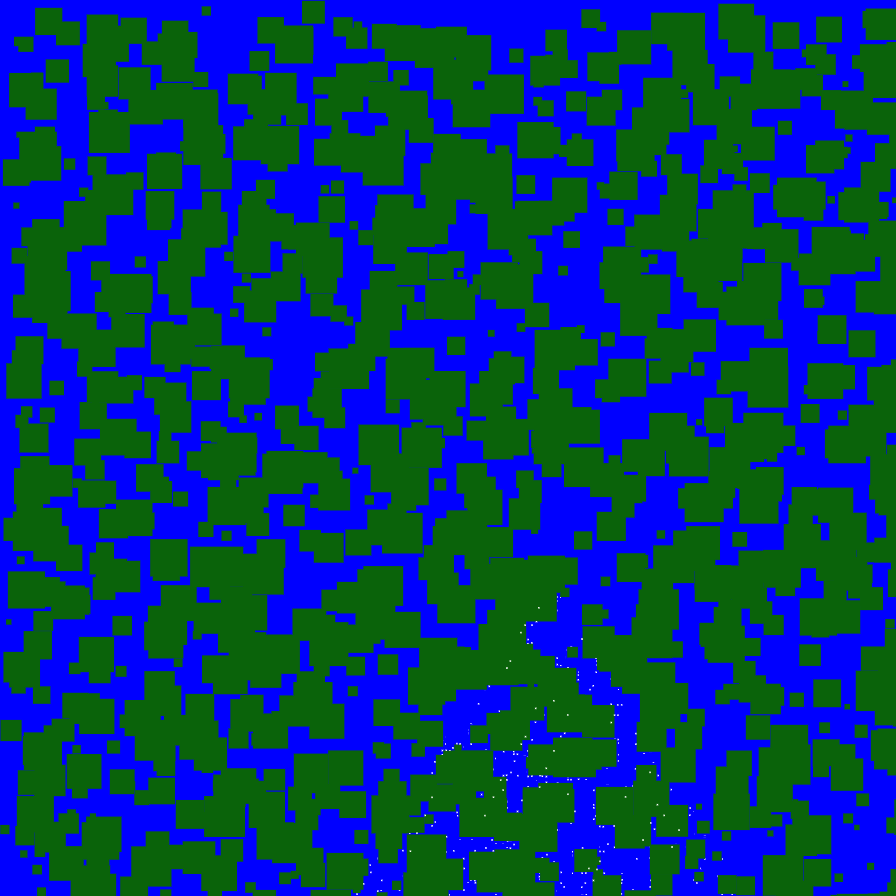
A Shadertoy shader for this pattern:

```glsl
// Green squares of random size scattered over flat blue, merging into blocky islands.
// Each grid cell holds a few squares; their nearest signed distance gives the fill.
// Sparse white specks cling to the edges inside a wedge at the bottom.

const vec3 BLUE = vec3(0.0, 0.0, 1.0);
const vec3 GREEN = vec3(0.04, 0.39, 0.04);
const vec3 WHITE = vec3(1.0);

const float CELLS = 16.0;         // grid cells per canvas height
const int SQUARES_PER_CELL = 5;
const float PRESENCE = 0.84;      // chance that a square exists
const float MIN_SIDE = 0.006;
const float MAX_SIDE = 0.046;

float hash(vec2 p) {
    return fract(sin(dot(p, vec2(127.1, 311.7))) * 43758.5453);
}

vec2 hash2(vec2 p) {
    return vec2(hash(p), hash(p + vec2(37.3, 17.9)));
}

// Signed distance with sharp corners, positive outside
float squareDistance(vec2 p, vec2 center, float halfSide) {
    vec2 d = abs(p - center) - halfSide;
    return max(d.x, d.y);
}

float fill(float dist, float pixel) {
    return clamp(0.5 - dist / pixel, 0.0, 1.0);
}

// Distance to the nearest square, each hung by its upper left corner
float scatterDistance(vec2 p, float cells) {
    float nearest = 1.0;
    vec2 home = floor(p * cells);
    for (int y = -1; y <= 1; y++) {
        for (int x = -1; x <= 1; x++) {
            vec2 cell = home + vec2(x, y);
            // Corners start inside the canvas, leaving its left and top sparser
            if (cell.x < 0.0 || cell.y >= cells) continue;
            for (int i = 0; i < SQUARES_PER_CELL; i++) {
                vec2 seed = cell + float(i) * vec2(19.7, 53.1) + 3.7;
                if (hash(seed + 71.3) > PRESENCE) continue;
                vec2 corner = (cell + hash2(seed)) / cells;
                float side = mix(MIN_SIDE, MAX_SIDE, hash(seed + 11.9));
                vec2 center = corner + 0.5 * side * vec2(1.0, -1.0);
                nearest = min(nearest, squareDistance(p, center, 0.5 * side));
            }
        }
    }
    return nearest;
}

// Tiny dots, one at most per fine cell
float specks(vec2 p, float spacing, float density, float pixel) {
    vec2 cell = floor(p / spacing);
    if (hash(cell + 5.3) > density) return 0.0;
    vec2 center = (cell + mix(vec2(0.3), vec2(0.7), hash2(cell))) * spacing;
    return fill(squareDistance(p, center, 0.2 * spacing), pixel);
}

// Wedge that widens from its tip down to the bottom
float wedge(vec2 p, vec2 tip, float slope) {
    return step(abs(p.x - tip.x), slope * (tip.y - p.y));
}

void mainImage(out vec4 fragColor, in vec2 fragCoord) {
    float pixel = 1.0 / iResolution.y;
    vec2 p = fragCoord * pixel;

    float dist = scatterDistance(p, CELLS);
    vec3 color = mix(BLUE, GREEN, fill(dist, pixel));

    // Specks are common along the edges and rare in open blue
    float nearEdge = step(0.0, dist) * step(dist, 0.003);
    float density = mix(0.012 * step(0.0, dist), 0.2, nearEdge);
    float speck = specks(p, 0.004, density, pixel);
    speck *= wedge(p, vec2(0.61, 0.36), 0.62);

    fragColor = vec4(mix(color, WHITE, speck), 1.0);
}
```
